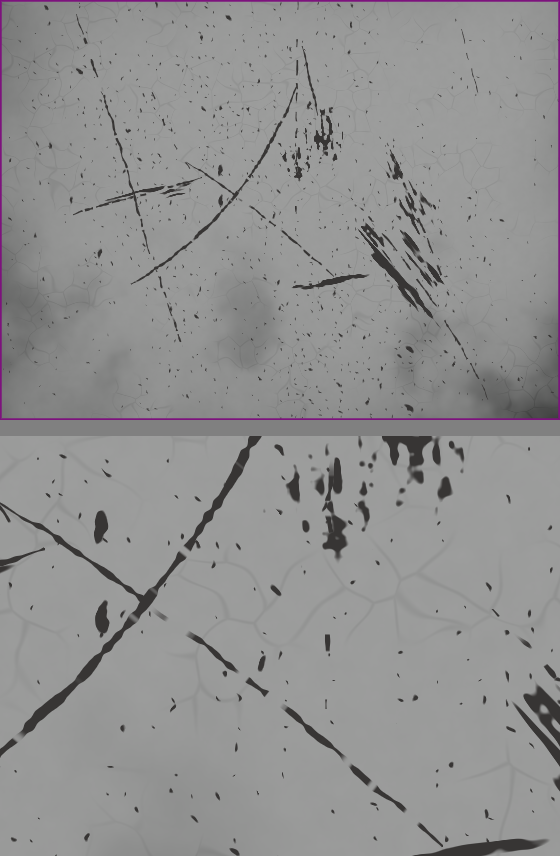
Top: the whole. Bottom: its middle third, enlarged.
Write a WebGL 2 fragment shader that draws this texture.

```glsl
#version 300 es
precision highp float;
// Worn grey plate with dark scratches, scraped patches, flecks and a thin purple frame.

uniform vec2 u_resolution;
out vec4 fragColor;

const vec3 PLATE = vec3(0.612, 0.615, 0.612);
const vec3 INK = vec3(0.215, 0.207, 0.203);
const vec3 FRAME = vec3(0.49, 0.07, 0.49);
const float FRAME_WIDTH = 0.0041;
const float CRACK_SCALE = 21.0;
const float CRACK_DEPTH = 0.036;
const float GRAIN_DEPTH = 0.016;
const float FLECK_SCALE = 14.0;
const float STREAK_FREQ = 150.0;

// Scratch ends (x0, y0, x1, y1), in canvas heights.
const int SCRATCHES = 11;
const vec4 ENDS[SCRATCHES] = vec4[](
  vec4(0.180, 0.965, 0.356, 0.395), vec4(0.312, 0.322, 0.708, 0.800),
  vec4(0.361, 0.785, 0.455, 0.592), vec4(0.443, 0.615, 0.795, 0.340),
  vec4(0.174, 0.490, 0.480, 0.577), vec4(0.708, 1.010, 0.705, 0.450),
  vec4(0.720, 0.890, 0.757, 0.725), vec4(0.836, 0.530, 1.165, 0.045),
  vec4(0.920, 0.660, 1.080, 0.265), vec4(0.372, 0.360, 0.435, 0.175),
  vec4(1.097, 0.930, 1.153, 0.725));
// Bow, half width and wear (share of the length that is missing).
const vec3 STROKE[SCRATCHES] = vec3[](
  vec3(0.008, 0.0022, 0.20), vec3(-0.055, 0.0030, 0.08),
  vec3(-0.008, 0.0018, 0.50), vec3(0.010, 0.0020, 0.22),
  vec3(0.0, 0.0022, 0.25), vec3(0.0, 0.0016, 0.55),
  vec3(0.0, 0.0024, 0.25), vec3(0.022, 0.0017, 0.40),
  vec3(0.004, 0.0021, 0.45), vec3(0.0, 0.0018, 0.50),
  vec3(0.0, 0.0009, 0.45));

// Scraped patches: centre and half size, then angle, density and frequency along.
const int SCRAPES = 9;
const vec4 PATCH[SCRAPES] = vec4[](
  vec4(0.945, 0.335, 0.190, 0.024), vec4(1.000, 0.380, 0.120, 0.030),
  vec4(0.985, 0.540, 0.150, 0.062), vec4(0.310, 0.530, 0.140, 0.014),
  vec4(0.405, 0.545, 0.065, 0.020), vec4(0.770, 0.680, 0.090, 0.058),
  vec4(0.700, 0.610, 0.060, 0.060), vec4(0.775, 0.327, 0.120, 0.013),
  vec4(0.890, 0.440, 0.050, 0.022));
const vec3 SCRAPE[SCRAPES] = vec3[](
  vec3(-0.875, 0.68, 18.0), vec3(-0.930, 0.50, 20.0), vec3(-1.120, 0.33, 26.0),
  vec3(0.270, 0.58, 18.0), vec3(0.250, 0.55, 24.0), vec3(-1.500, 0.46, 60.0),
  vec3(-1.500, 0.37, 65.0), vec3(0.180, 0.55, 25.0), vec3(-0.900, 0.62, 40.0));

vec2 hash2(vec2 p) {
  vec3 q = fract(p.xyx * vec3(0.1031, 0.1030, 0.0973));
  q += dot(q, q.yzx + 33.33);
  return fract((q.xx + q.yz) * q.zy);
}

float noise(vec2 p) {
  vec2 i = floor(p), f = fract(p);
  f = f * f * (3.0 - 2.0 * f);
  return mix(mix(hash2(i).x, hash2(i + vec2(1, 0)).x, f.x),
             mix(hash2(i + vec2(0, 1)).x, hash2(i + vec2(1, 1)).x, f.x), f.y);
}

float clouds(vec2 p) {
  float sum = 0.0, amp = 0.53;
  for (int i = 0; i < 4; i++) {
    sum += amp * noise(p);
    p = mat2(1.6, 1.2, -1.2, 1.6) * p + 7.3;
    amp *= 0.5;
  }
  return sum;
}

// Cellular noise: gap between the two nearest points, zero on cell borders.
float cellGap(vec2 p) {
  vec2 base = floor(p), nearest = vec2(9.0);
  for (int k = 0; k < 9; k++) {
    vec2 cell = base + vec2(k % 3 - 1, k / 3 - 1);
    float d = length(cell + hash2(cell + 17.0) - p);
    nearest = d < nearest.x ? vec2(d, nearest.x) : vec2(nearest.x, min(nearest.y, d));
  }
  return nearest.y - nearest.x;
}

mat2 turn(float a) { return mat2(cos(a), -sin(a), sin(a), cos(a)); }

float scratch(vec2 p, vec4 ends, vec3 stroke, float seed, float px) {
  vec2 span = ends.zw - ends.xy, r = p - ends.xy;
  float len = length(span), along = dot(r, span) / len, t = along / len;
  float off = dot(r, vec2(-span.y, span.x)) / len - stroke.x * 4.0 * t * (1.0 - t);
  off += (noise(vec2(along * 45.0, seed)) - 0.5) * 0.004;
  float taper = smoothstep(0.0, 0.12, t) * smoothstep(1.0, 0.88, t);
  float width = stroke.y * (0.4 + 0.6 * taper) * (0.5 + noise(vec2(along * 160.0, seed + 5.0)));
  float kept = smoothstep(stroke.z - 0.06, stroke.z + 0.06, noise(vec2(along * 75.0, seed + 9.0)));
  return kept * step(0.0, t) * step(t, 1.0) * clamp((width - abs(off)) / px + 0.5, 0.0, 1.0);
}

float scrape(vec2 p, vec4 area, vec3 style) {
  vec2 q = turn(style.x) * (p - area.xy);
  float reach = length(q / area.zw);
  float streak = 0.7 * noise(q * vec2(style.z, STREAK_FREQ) + area.xy * 90.0)
               + 0.3 * noise(q * vec2(style.z * 3.0, STREAK_FREQ * 1.3) + 40.0);
  float level = mix(1.0 - style.y, 1.05, reach * reach * reach);
  return smoothstep(level - 0.06, level + 0.06, streak);
}

float flecks(vec2 p, float px) {
  float crowd = 0.06 + 0.32 * exp(-dot(p - vec2(0.75, 0.25), p - vec2(0.75, 0.25)) * 9.0)
              + 0.26 * exp(-dot(p - vec2(0.42, 0.73), p - vec2(0.42, 0.73)) * 14.0);
  crowd *= 0.3 + 1.4 * noise(p * 7.0);
  vec2 rough = p + 0.004 * (vec2(noise(p * 170.0), noise(p * 170.0 + 50.0)) - 0.5);
  float ink = 0.0, scale = FLECK_SCALE;
  for (int i = 0; i < 3; i++) {
    vec2 g = rough * scale, cell = floor(g) + float(i) * 71.0;
    vec2 place = hash2(cell), kind = hash2(cell + 31.0);
    vec2 q = turn(-1.2 + 1.7 * (place.x - 0.5)) * (fract(g) - 0.25 - 0.5 * place);
    vec2 size = mix(vec2(0.06, 0.035), vec2(0.18, 0.075), kind.y * kind.y);
    float d = (length(q / size) - 1.0) * size.y / scale;
    ink = max(ink, step(kind.x, crowd * (0.6 + 0.3 * float(i))) * clamp(0.5 - d / px, 0.0, 1.0));
    scale *= 2.0;
  }
  return ink;
}

void main() {
  float px = 1.0 / u_resolution.y, aspect = u_resolution.x * px;
  vec2 p = gl_FragCoord.xy * px, far = vec2(aspect, 1.0) - p;

  // Stains gather at the left, the bottom and the corners.
  float cloud = clouds(p * 5.0);
  float stain = 0.09 * exp(-p.x * 9.0) + 0.09 * exp(-p.y * 6.0) + 0.05 * exp(-far.x * 14.0)
              + 0.035 * exp(-far.y * 16.0) + 0.26 * exp(-length(vec2(far.x, p.y)) * 11.0)
              + 0.10 * exp(-length(p) * 8.0) + 0.11 * exp(-length(vec2(p.x, far.y)) * 8.0);
  stain *= 0.35 + 1.3 * cloud;
  stain += 0.10 * smoothstep(0.50, 0.80, cloud) * smoothstep(0.65, 0.1, p.y);

  // Faint broken cracks and fine grain.
  vec2 warp = p + 0.03 * vec2(noise(p * 26.0), noise(p * 26.0 + 9.0));
  float crack = smoothstep(0.10, 0.0, cellGap(warp * CRACK_SCALE)) * smoothstep(0.42, 0.75, noise(p * 13.0 + 3.0));
  float shade = stain + CRACK_DEPTH * crack + GRAIN_DEPTH * (clouds(p * 70.0) - 0.5);
  vec3 color = PLATE - shade;

  // Dark marks.
  float ink = flecks(p, px);
  for (int i = 0; i < SCRATCHES; i++) ink = max(ink, scratch(p, ENDS[i], STROKE[i], float(i) * 13.0, px));
  for (int i = 0; i < SCRAPES; i++) ink = max(ink, scrape(p, PATCH[i], SCRAPE[i]));
  color = mix(color, min(INK, color), ink);

  // Frame.
  float edge = min(min(p.x, p.y), min(far.x, far.y));
  color = mix(color, FRAME, clamp((FRAME_WIDTH - edge) / px + 0.5, 0.0, 1.0));
  fragColor = vec4(color, 1.0);
}
```
